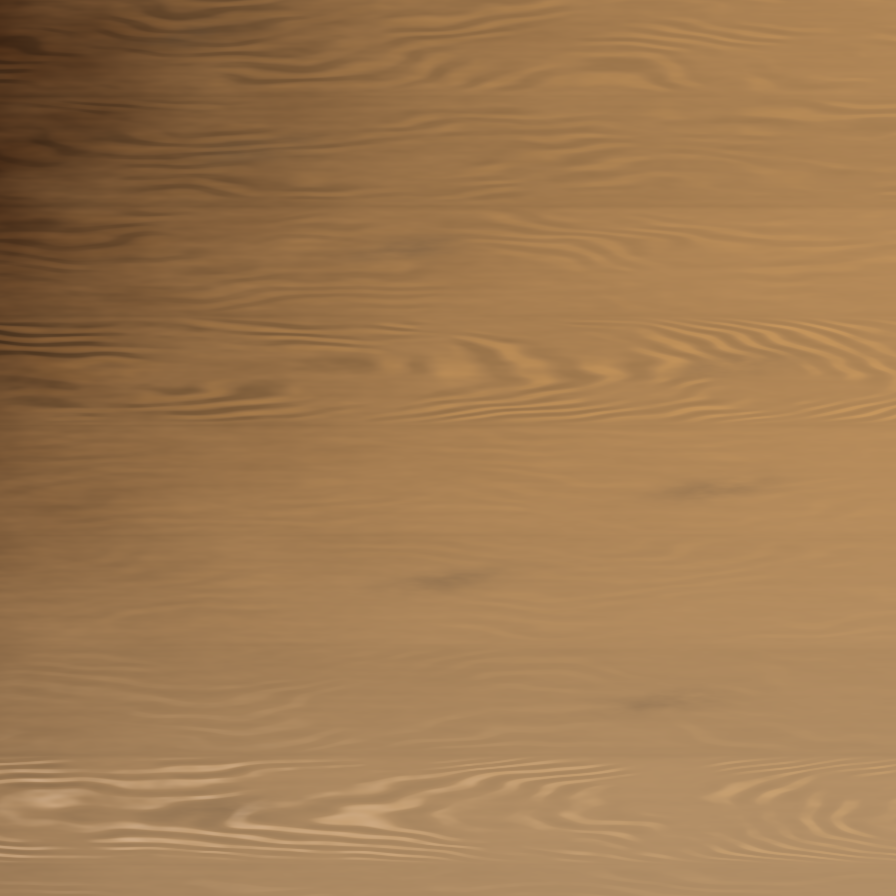
Give the GLSL for this texture, as a WebGL 2 fragment shader.

```glsl
#version 300 es
precision highp float;
// Oiled wooden planks lying flat, lit from the right and dim at the upper left.
// Growth rings are contour lines of a warped field: parabolic on some planks,
// nearly straight on others, then tinted dark, golden or chalky by region.
uniform vec2 u_resolution;
out vec4 fragColor;

const float TAU = 6.2831853;
const float PLANK_HEIGHT = 0.1225;
const float PLANK_OFFSET = 0.035;
const vec3 SHADOW = vec3(0.27, 0.16, 0.08);
const vec3 WARM = vec3(0.72, 0.55, 0.355);
const vec3 PALE = vec3(0.71, 0.57, 0.41);
const vec3 CHALK = vec3(0.84, 0.71, 0.58);
const vec3 SMOKE = vec3(0.48, 0.38, 0.28);

float hash(vec2 p) {
  vec3 q = fract(vec3(p.xyx) * 0.1031);
  q += dot(q, q.yzx + 33.33);
  return fract((q.x + q.y) * q.z);
}

vec2 gradient(vec2 cell) {
  float angle = TAU * hash(cell);
  return vec2(cos(angle), sin(angle));
}

// Gradient noise, roughly -0.7 to 0.7
float noise(vec2 p) {
  vec2 i = floor(p), f = p - i;
  vec2 u = f * f * f * (f * (f * 6.0 - 15.0) + 10.0);
  float a = dot(gradient(i), f);
  float b = dot(gradient(i + vec2(1, 0)), f - vec2(1, 0));
  float c = dot(gradient(i + vec2(0, 1)), f - vec2(0, 1));
  float d = dot(gradient(i + vec2(1, 1)), f - vec2(1, 1));
  return mix(mix(a, b, u.x), mix(c, d, u.x), u.y);
}

float fbm(vec2 p) {
  float sum = 0.0, gain = 1.0;
  for (int i = 0; i < 4; i++) {
    sum += gain * noise(p);
    p = p * 2.03 + 17.3;
    gain *= 0.5;
  }
  return sum;
}

// Darkness of the room light, strongest at the upper left
float shadeAt(vec2 uv) {
  return exp(-2.6 * uv.x) * mix(0.17, 0.93, smoothstep(0.0, 1.0, uv.y));
}

// Ring count across a plank; v is the height above its middle line
float ringField(float x, float v, float row, float arched) {
  vec2 p = vec2(x, v) + row * vec2(7.1, 3.7);
  float warp = 1.5 * noise(p * vec2(4.0, 22.0)) + 0.5 * noise(p * vec2(13.0, 60.0));
  float side = row < 2.0 ? -1.0 : 1.0;
  float arch = 11.0 * x * x + side * 1150.0 * v * v;
  float straight = 62.0 * v + 5.0 * noise(vec2(x * 2.2, row * 5.3));
  return mix(straight, arch, arched) + warp;
}

// Soft smoky mark near a knot, one per plank
float smudge(float x, float v, float row) {
  float center = 0.15 + 0.7 * hash(vec2(row, 8.0));
  float drop = 0.04 * (hash(vec2(row, 21.0)) - 0.5);
  vec2 d = vec2(x - center, v - drop + 0.12 * (center - x)) / vec2(0.07, 0.013);
  return exp(-dot(d, d)) * clamp(0.6 + fbm(vec2(x * 14.0, v * 55.0 + row)), 0.0, 1.0);
}

float plankTone(float row) {
  return 0.05 * (hash(vec2(row, 4.0)) - 0.5);
}

void main() {
  vec2 uv = gl_FragCoord.xy / u_resolution;
  float level = (uv.y - PLANK_OFFSET) / PLANK_HEIGHT;
  float row = floor(level);
  float f = level - row;
  float v = (f - 0.5) * PLANK_HEIGHT;
  float arched = 1.0 - step(0.5, mod(row, 4.0));
  float inside = smoothstep(0.0, 0.1, f) * (1.0 - smoothstep(0.9, 1.0, f));

  // Broad light and plank tint
  float shade = shadeAt(uv);
  vec3 lit = mix(PALE, WARM, smoothstep(0.0, 0.6, uv.y));
  float mottle = fbm(uv * vec2(5.0, 14.0));
  vec3 color = mix(lit, SHADOW, clamp(shade * (1.0 + 0.22 * mottle), 0.0, 1.0));
  color *= 1.0 + mix(plankTone(row), plankTone(row + 1.0), smoothstep(0.95, 1.0, f));

  // Growth rings, broken into patches
  float wave = 0.5 + 0.5 * cos(TAU * ringField(uv.x, v, row, arched));
  float patches = smoothstep(-0.35, 0.4, fbm(uv * vec2(6.0, 20.0) + 40.0));
  float strength = mix(0.2 + 0.45 * smoothstep(0.5, 0.9, uv.y), 1.0, arched);
  strength *= inside * patches;
  float crest = smoothstep(0.45, 1.0, wave) * strength;
  float trough = smoothstep(0.4, 1.0, 1.0 - wave) * strength;
  color *= 1.0 - trough * (0.025 + 0.38 * shade);
  color *= 1.0 + 0.1 * crest * vec3(1.0, 0.95, 0.5);

  // Chalky filler in the lower left grain
  float ragged = 0.75 + 0.5 * noise(uv * vec2(35.0, 150.0));
  float chalk = (1.0 - smoothstep(0.12, 0.34, uv.y)) * exp(-2.2 * uv.x * uv.x);
  color = mix(color, CHALK, clamp(0.8 * crest * chalk * ragged, 0.0, 1.0));

  // Fine fibres, smudges and seams
  float fibre = noise(uv * vec2(9.0, 130.0)) + 0.5 * noise(uv * vec2(45.0, 210.0));
  color *= 1.0 + fibre * (0.012 + 0.12 * shade);
  color = mix(color, SMOKE * (1.0 - 0.5 * shade), 0.35 * smudge(uv.x, v, row));
  float seam = exp(-min(f, 1.0 - f) * PLANK_HEIGHT / 0.003);
  color *= 1.0 - seam * (0.012 + 0.1 * shade);

  fragColor = vec4(color, 1.0);
}
```
